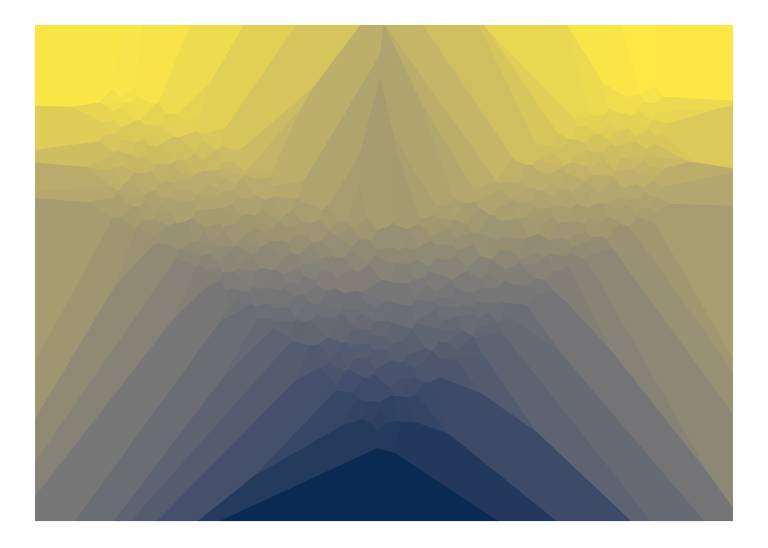
Reproduce this background procedurally as a WebGL 1 fragment shader.

```glsl
precision highp float;

uniform vec2 u_resolution;

// Layout, in canvas heights
const float ASPECT = 1.399;
const vec2 PANEL_CENTER = vec2(0.6995, 0.5018);
const vec2 PANEL_HALF = vec2(0.6357, 0.4527);

// Winged cloud of cell sites
const int COLUMNS = 29;
const int ROWS = 15;
const float JITTER = 0.9;
const float CLOUD_HALF_WIDTH = 0.52;
const float WING_TOP = 0.851;
const float NOTCH_DEPTH = 0.237;
const float TIP_BOTTOM = 0.111;
const float WING_RISE = 0.497;
const float WING_CURVE = 0.65;

// Height ramp, low to high
const vec3 NAVY = vec3(0.0, 0.135, 0.305);
const vec3 SLATE = vec3(0.255, 0.305, 0.42);
const vec3 GRAY = vec3(0.486, 0.48, 0.47);
const vec3 KHAKI = vec3(0.73, 0.672, 0.425);
const vec3 YELLOW = vec3(1.0, 0.915, 0.27);
const vec3 PAPER = vec3(1.0);

vec2 hash2(vec2 p) {
  vec2 q = vec2(dot(p, vec2(127.1, 311.7)), dot(p, vec2(269.5, 183.3)));
  return fract(sin(q) * 43758.5);
}

// Jittered site, squeezed between the notched top and the pointed bottom
vec2 cellSite(vec2 id) {
  vec2 grid = vec2(float(COLUMNS), float(ROWS));
  vec2 uv = (id + 0.5 + JITTER * (hash2(id) - 0.5)) / grid;
  float s = 2.0 * uv.x - 1.0;
  float top = WING_TOP - NOTCH_DEPTH * (0.5 + 0.5 * cos(3.14159 * s));
  float bottom = TIP_BOTTOM + WING_RISE * pow(abs(s) + 0.0001, WING_CURVE);
  return vec2(PANEL_CENTER.x + s * CLOUD_HALF_WIDTH, mix(bottom, top, uv.y));
}

vec3 heightColor(float y) {
  float t = 4.0 * clamp((y - TIP_BOTTOM) / (WING_TOP - TIP_BOTTOM), 0.0, 1.0);
  vec3 color = mix(NAVY, SLATE, clamp(t, 0.0, 1.0));
  color = mix(color, GRAY, clamp(t - 1.0, 0.0, 1.0));
  color = mix(color, KHAKI, clamp(t - 2.0, 0.0, 1.0));
  return mix(color, YELLOW, clamp(t - 3.0, 0.0, 1.0));
}

void main() {
  vec2 p = gl_FragCoord.xy / u_resolution * vec2(ASPECT, 1.0);
  float pixel = 1.0 / u_resolution.y;

  // Two nearest sites
  vec2 nearest = vec2(0.0);
  vec2 second = vec2(0.0);
  float d1 = 100.0;
  float d2 = 100.0;
  for (int i = 0; i < COLUMNS; i++) {
    for (int j = 0; j < ROWS; j++) {
      vec2 site = cellSite(vec2(float(i), float(j)));
      vec2 offset = site - p;
      float d = dot(offset, offset);
      if (d < d1) {
        d2 = d1;
        second = nearest;
        d1 = d;
        nearest = site;
      } else if (d < d2) {
        d2 = d;
        second = site;
      }
    }
  }

  // Flat cell colour, smoothed across the shared border
  float border = (d2 - d1) / (2.0 * max(distance(nearest, second), 0.0001));
  float own = clamp(0.5 + border / pixel, 0.0, 1.0);
  vec3 color = mix(heightColor(second.y), heightColor(nearest.y), own);

  // Paper margin
  vec2 outside = abs(p - PANEL_CENTER) - PANEL_HALF;
  float panel = clamp(0.5 - max(outside.x, outside.y) / pixel, 0.0, 1.0);
  gl_FragColor = vec4(mix(PAPER, color, panel), 1.0);
}
```
